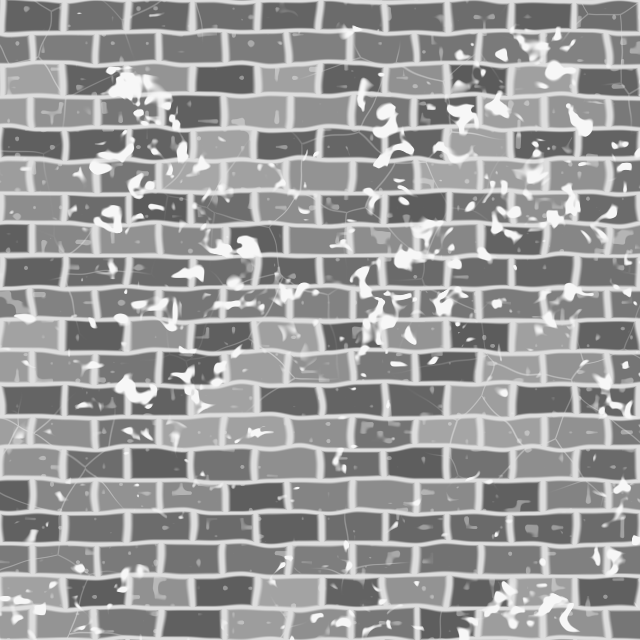
A Shadertoy shader for this texture map:

```glsl
// Grey running-bond brick wall: 10 bricks across, 20 courses down.
// Wavy pale joints surround flat bricks whose shades repeat every 4 by 8;
// clustered flaking patches, small specks and hairline cracks add wear.

const vec2  BRICKS       = vec2(10.0, 20.0);
const vec2  JOINT_INNER  = vec2(0.0020, 0.0013); // half width of solid mortar
const vec2  JOINT_OUTER  = vec2(0.0088, 0.0050); // half width where it fades out
const float JOINT_WAVE   = 0.0090;
const float WAVE_SCALE   = 22.0;
const float MORTAR_SHADE = 0.87;
const float SHADE_JITTER = 0.025;
const float PATCH_SHADE  = 0.97;
const float PATCH_SCALE  = 46.0;
const float PATCH_LEVEL  = 0.71;
const float PATCH_SOFT   = 0.13;
const float CLUSTER_SCALE = 6.5;
const float CLUSTER_GAIN = 0.55;
const float SPECK_SCALE  = 74.0;
const float SPECK_AMOUNT = 0.38;
const float CRACK_SCALE  = 9.0;
const float CRACK_WIDTH  = 0.0007;
const float CRACK_AMOUNT = 0.16;

// One row per course, one component per brick along it.
const vec4 COURSE_SHADES[8] = vec4[8](
    vec4(0.39, 0.43, 0.41, 0.42),
    vec4(0.50, 0.48, 0.46, 0.48),
    vec4(0.63, 0.38, 0.57, 0.37),
    vec4(0.57, 0.47, 0.37, 0.62),
    vec4(0.38, 0.39, 0.39, 0.63),
    vec4(0.57, 0.46, 0.65, 0.62),
    vec4(0.56, 0.42, 0.37, 0.44),
    vec4(0.52, 0.56, 0.54, 0.38));

float hash(vec2 p) {
    return fract(sin(dot(p, vec2(127.1, 311.7))) * 43758.5453);
}

vec2 hash2(vec2 p) {
    return vec2(hash(p), hash(p + 47.3));
}

float noise(vec2 p) {
    vec2 cell = floor(p), f = fract(p);
    f = f * f * (3.0 - 2.0 * f);
    float low  = mix(hash(cell), hash(cell + vec2(1, 0)), f.x);
    float high = mix(hash(cell + vec2(0, 1)), hash(cell + vec2(1, 1)), f.x);
    return mix(low, high, f.y);
}

vec2 noise2(vec2 p) {
    return vec2(noise(p), noise(p + 71.7)) - 0.5;
}

// Distance to the nearest border between random Voronoi cells.
float crackDistance(vec2 p) {
    vec2 cell = floor(p), nearest = vec2(8.0), second = vec2(8.0);
    for (int j = -1; j <= 1; j++)
    for (int i = -1; i <= 1; i++) {
        vec2 c = cell + vec2(i, j);
        vec2 toPoint = c + hash2(c) - p;
        if (dot(toPoint, toPoint) < dot(nearest, nearest)) {
            second = nearest;
            nearest = toPoint;
        } else if (dot(toPoint, toPoint) < dot(second, second)) {
            second = toPoint;
        }
    }
    return dot(0.5 * (nearest + second), normalize(second - nearest));
}

// Ragged flakes, denser where the broad cluster noise is high.
float patchCover(vec2 p) {
    p += 0.022 * noise2(p * 34.0 + 5.1);
    float flakes = 0.62 * noise(p * PATCH_SCALE) + 0.38 * noise(p * PATCH_SCALE * 2.1 + 9.0);
    float cluster = 0.6 * noise(p * CLUSTER_SCALE + 3.7) + 0.4 * noise(p * CLUSTER_SCALE * 2.3 + 17.0);
    float level = flakes + CLUSTER_GAIN * (cluster - 0.5);
    return smoothstep(PATCH_LEVEL, PATCH_LEVEL + PATCH_SOFT, level);
}

void mainImage(out vec4 fragColor, in vec2 fragCoord) {
    vec2 uv = fragCoord / iResolution.xy;
    float pixel = 1.0 / iResolution.y;

    // Brick grid, counted from the top, every second course shifted by half
    vec2 wall = vec2(uv.x, 1.0 - uv.y);
    vec2 grid = (wall + JOINT_WAVE * noise2(wall * WAVE_SCALE)) * BRICKS;
    float course = floor(grid.y);
    grid.x -= 0.5 * mod(course, 2.0);
    vec2 brick = floor(grid);

    // Brick shade
    vec4 shades = COURSE_SHADES[int(mod(course, 8.0))];
    float shade = shades[int(mod(brick.x, 4.0))];
    shade += SHADE_JITTER * (hash(brick + 13.0) - 0.5);

    // Hairline cracks
    vec2 crackPoint = wall + 0.012 * noise2(wall * 26.0 + 31.0);
    float crack = crackDistance(crackPoint * CRACK_SCALE) / CRACK_SCALE;
    float crackLine = 1.0 - smoothstep(CRACK_WIDTH - 0.5 * pixel, CRACK_WIDTH + pixel, crack);
    shade += CRACK_AMOUNT * crackLine * smoothstep(0.5, 0.75, noise(wall * 7.0 + 60.0));

    // Small grey specks
    float speck = smoothstep(0.82, 0.93, noise(wall * SPECK_SCALE + 23.0));
    shade = mix(shade, PATCH_SHADE, SPECK_AMOUNT * speck);

    // Mortar joints
    vec2 edge = (0.5 - abs(fract(grid) - 0.5)) / BRICKS;
    vec2 joint = 1.0 - smoothstep(JOINT_INNER, JOINT_OUTER + 0.5 * pixel, edge);
    shade = mix(shade, MORTAR_SHADE, max(joint.x, joint.y));

    // Flaking patches over bricks and joints
    shade = mix(shade, PATCH_SHADE, patchCover(wall));

    fragColor = vec4(vec3(shade), 1.0);
}
```
